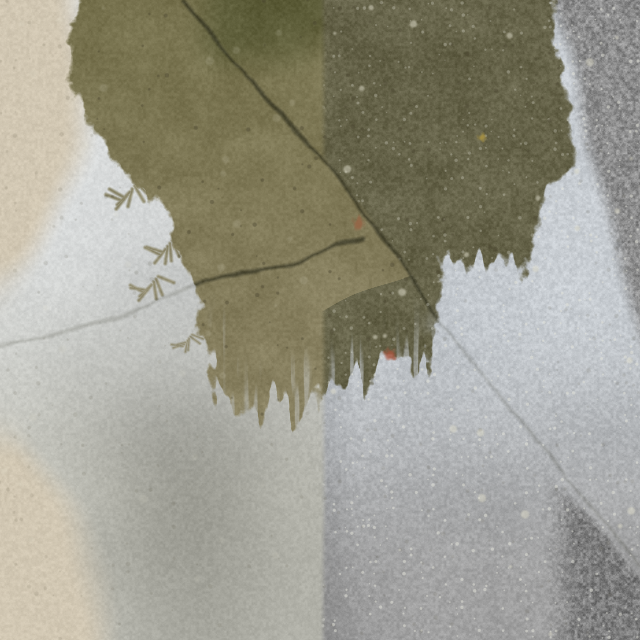
A Shadertoy shader for this texture:

```glsl
// Draws a shallow puddle over concrete and asphalt that mirrors dark trees and pale sky.
// The tree outline is a polygon distance frayed by noise; cracks are wobbly polylines,
// and the ground is layered from soft tints, value noise and hashed specks.

float hash(vec2 p) {
  vec3 q = fract(p.xyx * 0.1031);
  q += dot(q, q.yzx + 33.33);
  return fract((q.x + q.y) * q.z);
}

float noise(vec2 p) {
  vec2 i = floor(p), f = fract(p);
  f = f * f * (3.0 - 2.0 * f);
  return mix(mix(hash(i), hash(i + vec2(1, 0)), f.x),
             mix(hash(i + vec2(0, 1)), hash(i + 1.0), f.x), f.y);
}

float fbm(vec2 p) {
  float sum = 0.0, amp = 0.53;
  for (int i = 0; i < 4; i++, amp *= 0.5) {
    sum += amp * noise(p);
    p = p * 2.03 + 17.1;
  }
  return sum;
}

float below(float edge, float soft, float x) { return 1.0 - smoothstep(edge - soft, edge + soft, x); }

float segment(vec2 p, vec2 a, vec2 b) {
  vec2 pa = p - a, ba = b - a;
  return length(pa - ba * clamp(dot(pa, ba) / dot(ba, ba), 0.0, 1.0));
}

float path(vec2 p, vec2 pts[7]) {
  float d = 1.0;
  for (int i = 0; i < 6; i++) d = min(d, segment(p, pts[i], pts[i + 1]));
  return d;
}

// Signed distance to the mirrored crowns, negative inside
float crowns(vec2 p) {
  const int N = 23;
  vec2 v[N] = vec2[N](
    vec2(.148, 1.05), vec2(.113, .95), vec2(.113, .85), vec2(.172, .755), vec2(.262, .665),
    vec2(.272, .61), vec2(.308, .544), vec2(.312, .466), vec2(.341, .385), vec2(.391, .345),
    vec2(.43, .39), vec2(.456, .36), vec2(.505, .398), vec2(.573, .412), vec2(.668, .44),
    vec2(.686, .5), vec2(.69, .603), vec2(.825, .588), vec2(.846, .694), vec2(.898, .74),
    vec2(.892, .818), vec2(.866, .935), vec2(.86, 1.05));
  float d = 1.0, s = 1.0;
  for (int i = 0, j = N - 1; i < N; j = i, i++) {
    d = min(d, segment(p, v[i], v[j]));
    vec2 e = v[j] - v[i], w = p - v[i];
    bvec3 c = bvec3(p.y >= v[i].y, p.y < v[j].y, e.x * w.y > e.y * w.x);
    if (all(c) || all(not(c))) s = -s;
  }
  return s * d;
}

// Fan of slender leaves around a twig tip
float sprig(vec2 p, vec2 c, float size) {
  float d = 1.0;
  for (float k = 0.0; k < 7.0; k++) {
    float a = 2.0 + k * 0.55 + hash(c * 91.0 + k);
    vec2 root = c + vec2(0.4, 0.5) * size * (k / 3.0 - 1.0);
    d = min(d, segment(p, root, root + size * vec2(cos(a), sin(a))));
  }
  return d - size * 0.09;
}

// Scattered round grains; amount is the share of cells that hold one
float specks(vec2 p, float cells, float amount) {
  vec2 g = p * cells, id = floor(g);
  vec2 c = 0.3 + 0.4 * vec2(hash(id + 5.3), hash(id + 9.7));
  return step(1.0 - amount, hash(id)) * below(0.1 + 0.2 * hash(id + 2.1), 0.12, length(fract(g) - c));
}

float dab(vec2 p, vec2 c, float r) {
  return 0.75 * below(r, r * 0.6, length(p - c) + r * (noise(p * 180.0) - 0.5));
}

void mainImage(out vec4 fragColor, in vec2 fragCoord) {
  vec2 p = fragCoord / iResolution.xy;
  float px = 1.0 / iResolution.y, h = 1.0 - p.y;
  float soft = noise(p * 9.0) - 0.5;

  // Joint between concrete on the left and asphalt on the right
  float rise = 0.36 + 0.3 * p.x + 0.02 * soft;
  float wedge = max(0.505, 1.071 - 0.75 * p.y);
  float joint = mix(0.505, wedge, smoothstep(rise, rise + 0.02, p.y)) + 0.004 * soft;
  float asphalt = 1.0 - below(joint, 0.006, p.x);

  // Sky-lit wet ground
  vec3 slab = mix(vec3(.7, .7, .665), vec3(.81, .82, .82), smoothstep(0.2, 0.68, p.y));
  vec2 stain = (p - vec2(.29, .2)) * vec2(7, 4.5);
  slab += 0.05 * below(0.17, 0.12, p.x) - 0.1 * exp(-dot(stain, stain));
  vec3 tar = mix(vec3(.62), vec3(.77, .79, .81), smoothstep(0.05, 0.55, p.y));
  tar -= 0.05 * below(0.535, 0.025, p.x);
  vec3 col = mix(slab, tar, asphalt) + 0.05 * soft;

  // Dry margins
  float left = max(0.12 * smoothstep(0.45, 0.8, p.y), 0.15 * below(0.24, 0.16, p.y));
  float dryLeft = below(left + 0.03 * soft, 0.035, p.x) * smoothstep(0.0, 0.05, left);
  col = mix(col, vec3(.82, .78, .7), dryLeft);
  float dryRight = 1.0 - below(0.87 + 0.18 * h + 0.13 * h * h + 0.02 * soft, 0.018, p.x);
  float rough = below(1.06 - 0.95 * p.x + 0.03 * soft, 0.012, p.y) * smoothstep(0.84, 0.91, p.x);
  float coarse = max(dryRight, rough);
  col = mix(col, vec3(.55 - 0.06 * rough), coarse);

  // Frayed tree reflection
  float strands = noise(vec2(p.x * 95.0 + 3.0 * soft, p.y * 9.0)) - 0.5;
  float d = crowns(p + vec2(0, strands * mix(0.025, 0.07, below(0.58, 0.13, p.y))));
  float tree = below(0.0, 0.003 + px, d + 0.028 * (fbm(p * 48.0) - 0.5));
  float gaps = smoothstep(0.58, 0.8, noise(p * vec2(140, 14))) * below(0.49, 0.06, p.y);
  tree *= 1.0 - 0.6 * gaps * smoothstep(-0.075, -0.01, d);
  float leaves = min(sprig(p, vec2(.203, .7), .028), sprig(p, vec2(.262, .615), .027));
  leaves = min(leaves, min(sprig(p, vec2(.237, .555), .026), sprig(p, vec2(.293, .468), .018)));
  tree = max(tree, 0.85 * below(0.0, 0.001 + px, leaves));
  vec3 shade = mix(vec3(.53, .5, .375), vec3(.47, .45, .31), smoothstep(0.4, 1.0, p.y));
  float moss = smoothstep(0.9, 0.98, p.y + 0.08 * soft) * smoothstep(0.28, 0.36, p.x);
  shade = mix(shade, vec3(.37, .37, .23), moss);
  shade = mix(shade, vec3(.4, .39, .29), asphalt) + 0.09 * (fbm(p * 22.0) - 0.5);
  col = mix(col, shade, tree);

  // Cracks, dark under the trees and faint under the sky
  vec2 wob = p + 0.008 * (vec2(fbm(p * 28.0), fbm(p * 28.0 + 40.0)) - 0.5);
  float crack = min(path(wob, vec2[7](vec2(.286, 1), vec2(.365, .902), vec2(.521, .733),
    vec2(.566, .668), vec2(.638, .577), vec2(.684, .5), vec2(1, .115))),
    path(wob, vec2[7](vec2(0, .46), vec2(.078, .475), vec2(.195, .508),
    vec2(.319, .561), vec2(.456, .586), vec2(.534, .62), vec2(.566, .626))));
  crack = below(0.0015 + 0.0025 * noise(p * 24.0), 0.002 + px, crack);
  col = mix(col, vec3(.17, .17, .11), crack * mix(0.17, 0.65, tree));

  // Grain, grit and pale chips
  col += (fbm(p * 230.0) - 0.5) * mix(0.1, 0.16, asphalt) * (1.0 + 1.4 * coarse);
  col = mix(col, vec3(.9, .9, .86), specks(p, 110.0, 0.12) * asphalt * mix(0.5, 0.28, tree));
  col = mix(col, vec3(.88, .87, .8), specks(p + 0.3, 47.0, 0.04) * mix(0.15, 0.5, asphalt));
  col = mix(col, vec3(.28, .26, .18), specks(p + 0.7, 85.0, 0.05) * mix(0.12, 0.4, tree));

  // Fallen leaf scraps
  col = mix(col, vec3(.66, .32, .23), dab(p, vec2(.61, .446), .008));
  col = mix(col, vec3(.6, .38, .26), dab(p, vec2(.56, .651), .008));
  col = mix(col, vec3(.7, .6, .25), dab(p, vec2(.753, .785), .005));
  fragColor = vec4(col, 1);
}
```
